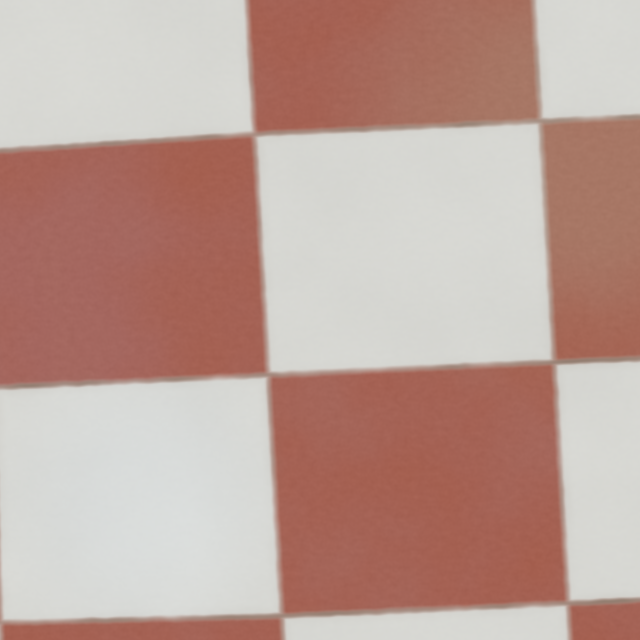
Write a Shadertoy shader that draws this pattern.

```glsl
// Worn checkerboard of terracotta and off-white floor tiles, slightly tilted, with thin grey joints.

const float PI = 3.14159265;
const vec2 GRID_ORIGIN = vec2(0.419, 0.414);
const vec2 COLUMN_STEP = vec2(0.447, 0.0200);
const vec2 ROW_STEP = vec2(-0.0215, 0.3765);
const vec2 TILE_SIZE = vec2(0.447, 0.377);

const vec3 WHITE_GLAZE = vec3(0.842, 0.843, 0.825);
const vec3 COOL_GLAZE = vec3(0.855, 0.870, 0.870);
const vec3 TERRACOTTA = vec3(0.645, 0.372, 0.307);
const vec3 ROSE_CLAY = vec3(0.645, 0.402, 0.372);
const vec3 TAN_CLAY = vec3(0.655, 0.465, 0.395);
const vec3 JOINT_GREY = vec3(0.550, 0.475, 0.420);

vec2 hashGradient(vec2 cell) {
    vec2 h = vec2(dot(cell, vec2(127.1, 311.7)), dot(cell, vec2(269.5, 183.3)));
    return 2.0 * fract(sin(h) * 43758.5) - 1.0;
}

float gradientNoise(vec2 p) {
    vec2 i = floor(p), f = fract(p);
    vec2 w = f * f * f * (f * (f * 6.0 - 15.0) + 10.0);
    float a = dot(hashGradient(i), f);
    float b = dot(hashGradient(i + vec2(1, 0)), f - vec2(1, 0));
    float c = dot(hashGradient(i + vec2(0, 1)), f - vec2(0, 1));
    float d = dot(hashGradient(i + 1.0), f - 1.0);
    return mix(mix(a, b, w.x), mix(c, d, w.x), w.y);
}

float fbm(vec2 p) {
    float sum = 0.0, amplitude = 0.5;
    for (int i = 0; i < 4; i++) {
        sum += amplitude * gradientNoise(p);
        p = mat2(1.6, 1.2, -1.2, 1.6) * p + 7.3;
        amplitude *= 0.5;
    }
    return sum;
}

// Soft round patch: 1 inside the inner radius, 0 beyond the outer one.
float patchMask(vec2 p, vec2 center, float inner, float outer) {
    return 1.0 - smoothstep(inner, outer, length(p - center));
}

// Canvas position to tile units, with the left column narrowed and fanned out.
vec2 tileCoords(vec2 p) {
    vec2 g = inverse(mat2(COLUMN_STEP, ROW_STEP)) * (p - GRID_ORIGIN);
    float left = max(-g.x, 0.0);
    return g + left * vec2(-0.042 - 0.025 * g.y, 0.025 * g.y);
}

// Share of red clay, blended across the tile borders.
float checkerMask(vec2 g, float blur) {
    vec2 wave = clamp(sin(PI * g) * TILE_SIZE / (PI * blur), -1.0, 1.0);
    wave *= 1.5 - 0.5 * wave * wave;
    return 0.5 - 0.5 * wave.x * wave.y;
}

// Joint coverage per axis, fading out over the given reach.
float jointMask(vec2 g, float reach, vec2 strength) {
    vec2 d = abs(fract(g + 0.5) - 0.5) * TILE_SIZE;
    vec2 joint = strength * (1.0 - smoothstep(0.0, reach, d));
    return max(joint.x, joint.y);
}

vec3 clayColor(vec2 p, float mottling) {
    float rose = 0.75 * patchMask(p, vec2(0.08, 0.52), 0.05, 0.40) + 1.3 * mottling;
    float bleach = patchMask(p, vec2(0.92, 0.78), 0.10, 0.48) + 0.5 * mottling;
    vec3 color = mix(TERRACOTTA, ROSE_CLAY, clamp(rose + 0.3, 0.0, 1.0));
    return mix(color, TAN_CLAY, clamp(bleach, 0.0, 1.0));
}

vec3 glazeColor(vec2 p, float mottling) {
    float cool = patchMask(p, vec2(0.22, 0.22), 0.05, 0.30);
    return mix(WHITE_GLAZE, COOL_GLAZE, 0.7 * cool) + 0.03 * mottling;
}

void mainImage(out vec4 fragColor, in vec2 fragCoord) {
    vec2 p = fragCoord / iResolution.xy;
    float pixel = 1.0 / min(iResolution.x, iResolution.y);
    float blur = max(0.0085, 1.5 * pixel);

    // Slightly uneven tile borders
    vec2 wobble = vec2(gradientNoise(p * 45.0), gradientNoise(p * 45.0 + 19.0));
    vec2 g = tileCoords(p + 0.0020 * wobble);

    // Clay and glaze
    float mottling = fbm(p * 5.0 + 3.0);
    float red = checkerMask(g, blur);
    vec3 color = mix(glazeColor(p, mottling), clayColor(p, mottling), red);

    // Fine surface grain, stronger on the clay
    float grain = gradientNoise(p * vec2(75.0, 110.0)) + 0.6 * gradientNoise(p * 190.0);
    color += grain * mix(0.006, 0.018, red);

    // Joints fading in and out with dirt, and a faint smudge beside them
    float dirt = clamp(0.8 + 1.3 * gradientNoise(p * 13.0), 0.0, 1.3);
    float joint = jointMask(g, blur * 0.85, vec2(0.28, 0.65) * dirt);
    float smudge = jointMask(g, 0.022, vec2(0.06) * dirt);
    color = mix(color, JOINT_GREY, clamp(max(joint, smudge), 0.0, 1.0));

    fragColor = vec4(clamp(color, 0.0, 1.0), 1.0);
}
```
